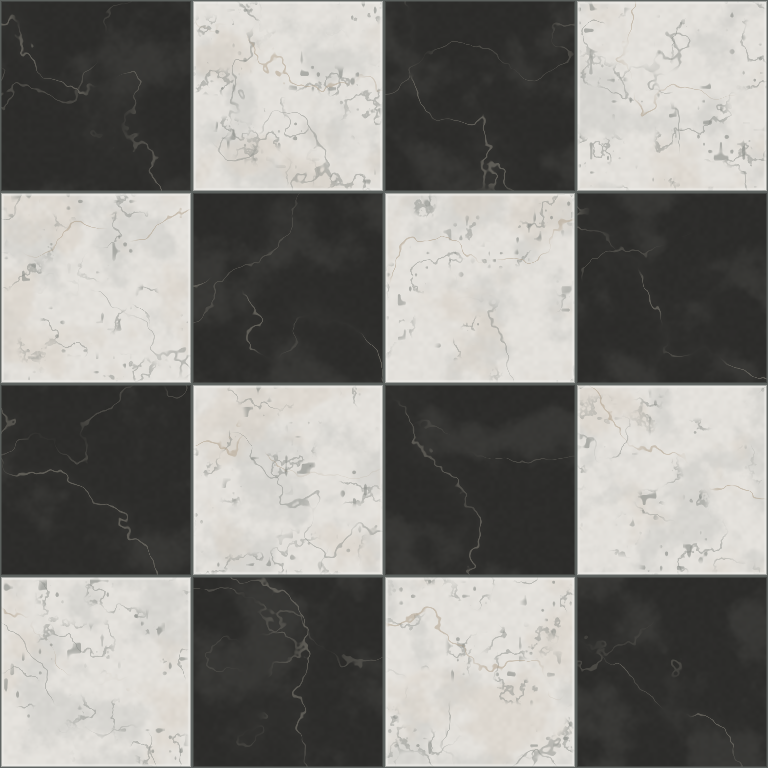
This texture is drawn by a three.js fragment shader. Its source:

```glsl
// Checkerboard floor of black and white veined marble tiles with thin grey grout.
#define TILES 4.0
#define GROUT_HALF 0.0075
#define EDGE_SOFT 0.006
#define VEIN_WIDTH 0.011
#define VEIN_WANDER 0.95
#define DARK_STONE vec3(0.176, 0.175, 0.168)
#define DARK_CLOUD vec3(0.222, 0.221, 0.212)
#define DARK_VEIN vec3(0.43, 0.42, 0.39)
#define LIGHT_STONE vec3(0.89, 0.88, 0.86)
#define LIGHT_CLOUD vec3(0.815, 0.812, 0.795)
#define LIGHT_VEIN vec3(0.56, 0.57, 0.55)
#define GROUT vec3(0.36, 0.38, 0.37)

varying vec2 vUv;

float hash(vec2 p) {
  return fract(sin(dot(p, vec2(127.1, 311.7))) * 43758.5);
}

float noise(vec2 p) {
  vec2 i = floor(p);
  vec2 f = fract(p);
  f = f * f * (3.0 - 2.0 * f);
  float low = mix(hash(i), hash(i + vec2(1.0, 0.0)), f.x);
  float high = mix(hash(i + vec2(0.0, 1.0)), hash(i + 1.0), f.x);
  return mix(low, high, f.y);
}

float fbm(vec2 p) {
  float sum = 0.0;
  float amp = 0.5;
  for (int i = 0; i < 5; i++) {
    sum += amp * noise(p);
    p = mat2(1.6, 1.2, -1.2, 1.6) * p + 3.7;
    amp *= 0.5;
  }
  return sum / 0.969;
}

// Thin line where a value crosses zero
float line(float value, float width) {
  return 1.0 - smoothstep(width * 0.2, width, abs(value));
}

// Jagged vein that crosses the tile at an angle, fading in and out
float vein(vec2 p, vec2 seed, float angle, float shift) {
  float bend = (fbm(p * 2.6 + seed) - 0.5) * VEIN_WANDER;
  float across = dot(p - 0.5, vec2(cos(angle), sin(angle))) + shift + bend;
  float fade = smoothstep(0.28, 0.65, noise(p * 5.0 + seed + 31.0));
  return line(across, VEIN_WIDTH) * fade;
}

vec3 darkMarble(vec2 p, vec2 seed, float angle) {
  float cloud = smoothstep(0.46, 0.72, fbm(p * 4.0 + seed + 11.0));
  vec3 color = mix(DARK_STONE, DARK_CLOUD, cloud);
  color += (noise(p * 45.0 + seed) - 0.5) * 0.012;
  float halo = exp(-18.0 * abs(dot(p - 0.5, vec2(cos(angle), sin(angle)))
    + 0.1 + (fbm(p * 2.6 + seed) - 0.5) * VEIN_WANDER));
  color = mix(color, DARK_CLOUD, halo * 0.4);
  float veins = vein(p, seed, angle, 0.1) * 0.75;
  veins = max(veins, vein(p, seed + 17.0, angle + 1.3, -0.22) * 0.45);
  return mix(color, DARK_VEIN, veins);
}

vec3 lightMarble(vec2 p, vec2 seed, float angle) {
  // Cool and warm blotches
  float cool = smoothstep(0.48, 0.68, fbm(p * 5.0 + seed + 5.0));
  float warm = smoothstep(0.5, 0.7, fbm(p * 3.5 + seed + 23.0));
  vec3 color = mix(LIGHT_STONE, LIGHT_CLOUD, cool * 0.65);
  color = mix(color, vec3(0.85, 0.82, 0.78), warm * 0.55);
  color += (noise(p * 40.0 + seed) - 0.5) * 0.025;

  // Broken hairlines and dark flecks
  float patches = smoothstep(0.45, 0.75, noise(p * 8.0 + seed + 41.0));
  float hairs = line(fbm(p * 6.0 + seed + 53.0) - 0.5, 0.028) * patches;
  color = mix(color, LIGHT_VEIN, hairs * 0.5);
  float flecks = smoothstep(0.8, 0.93, noise(p * vec2(34.0, 27.0) + seed + 67.0));
  color = mix(color, LIGHT_VEIN, flecks * patches * 0.65);

  // Long grey vein and a tan one
  color = mix(color, LIGHT_VEIN, vein(p, seed, angle, 0.12) * 0.5);
  float tan1 = vein(p, seed + 29.0, angle + 0.7, -0.2);
  return mix(color, vec3(0.70, 0.64, 0.56), tan1 * 0.55);
}

void main() {
  vec2 grid = vUv * TILES;
  vec2 cell = mod(floor(grid), TILES);
  vec2 p = fract(grid);
  vec2 seed = 60.0 * vec2(hash(cell + 1.3), hash(cell + 7.9));
  float angle = 0.35 + 0.9 * hash(cell + 4.1);
  vec2 border = min(p, 1.0 - p);
  float edge = min(border.x, border.y);

  // Alternate stones, with a pale bevel on the white tiles
  vec3 color;
  if (mod(cell.x + cell.y, 2.0) > 0.5) {
    color = darkMarble(p, seed, angle);
  } else {
    color = lightMarble(p, seed, angle);
    color = mix(color, vec3(0.93, 0.925, 0.91), 0.7 * (1.0 - smoothstep(0.014, 0.026, edge)));
  }

  // Grout between tiles
  float stone = smoothstep(GROUT_HALF - EDGE_SOFT, GROUT_HALF + EDGE_SOFT, edge);
  gl_FragColor = vec4(mix(GROUT, color, stone), 1.0);
}
```
